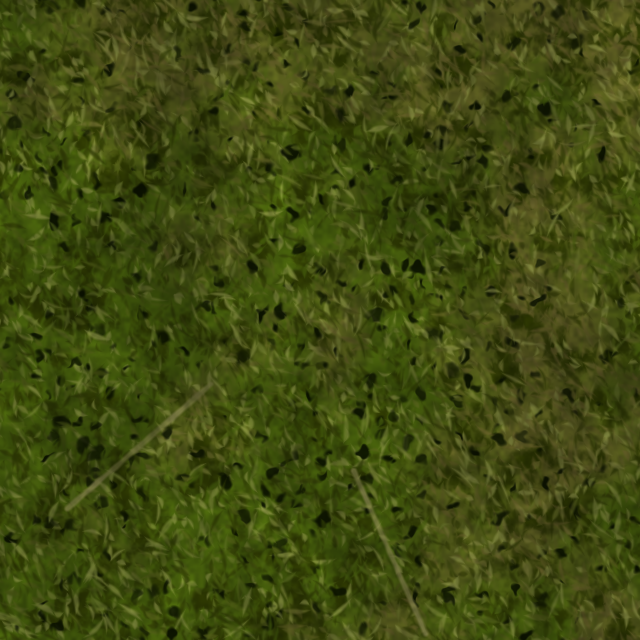
Give the GLSL for this texture, as a WebGL 2 fragment shader.

```glsl
#version 300 es
precision highp float;
// Short, mossy lawn with dry patches, dark gaps and two fallen straw stalks.

uniform vec2 u_resolution;
out vec4 fragColor;

// Colours
const vec3 LUSH  = vec3(0.235, 0.318, 0.040);
const vec3 DRY   = vec3(0.350, 0.325, 0.140);
const vec3 PALE  = vec3(0.475, 0.500, 0.245);
const vec3 SHADE = vec3(0.155, 0.190, 0.008);
const vec3 GAP   = vec3(0.040, 0.065, 0.000);
const vec3 STRAW = vec3(0.460, 0.455, 0.260);

// Sizes, in canvas heights
const float SOFTNESS    = 0.0027;
const float BLADE_CELL  = 0.036;
const float GAP_CELL    = 0.036;
const float STALK_WIDTH = 0.0040;

// Amounts
const int   LOWER_LAYERS  = 7;
const int   UPPER_LAYERS  = 2;
const float BLADE_LEAN    = 1.95;
const float LEAN_SPREAD   = 1.50;
const float BLADE_OPACITY = 0.74;
const float GAP_CHANCE    = 0.55;
const float BROAD_LIGHT   = 0.42;
const float TUFT_LIGHT    = 0.26;
const float FINE_MOTTLE   = 0.24;

// Stalk end points: start.xy, end.xy
const vec4 STALK_LEFT  = vec4(0.105, 0.205, 0.330, 0.400);
const vec4 STALK_RIGHT = vec4(0.553, 0.264, 0.665, 0.010);

vec4 hash4(vec2 p) {
    vec4 q = fract(p.xyxy * vec4(0.1031, 0.1030, 0.0973, 0.1099));
    q += dot(q, q.wzxy + 33.33);
    return fract((q.xxyz + q.yzzw) * q.zywx);
}

float noise(vec2 p) {
    vec2 i = floor(p), f = fract(p);
    f = f * f * (3.0 - 2.0 * f);
    vec2 e = vec2(0.0, 1.0);
    return mix(mix(hash4(i).x, hash4(i + e.yx).x, f.x),
               mix(hash4(i + e.xy).x, hash4(i + e.yy).x, f.x), f.y);
}

float fbm(vec2 p) {
    float sum = 0.0, gain = 0.5;
    for (int i = 0; i < 4; i++) {
        sum += gain * noise(p);
        p = p * 2.03 + 17.3;
        gain *= 0.5;
    }
    return sum / 0.9375;
}

mat2 rotation(float a) {
    return mat2(cos(a), -sin(a), sin(a), cos(a));
}

float coverage(float dist) {
    return 1.0 - smoothstep(-SOFTNESS, SOFTNESS, dist);
}

// 0 in fresh grass, 1 in withered patches
float dryness(vec2 p) {
    float trend = 0.22 * (p.x - 0.5) + 0.22 * (p.y - 0.5);
    return smoothstep(0.36, 0.80, fbm(p * 6.0 + 41.0) + trend);
}

// One layer of tapered, slightly curved blades
vec3 addBlades(vec3 color, vec2 p, float layer, float dry) {
    vec2 grid = p / BLADE_CELL + layer * vec2(0.37, 0.61);
    vec2 home = floor(grid);
    for (int y = -1; y <= 1; y++)
    for (int x = -1; x <= 1; x++) {
        vec2 cell = home + vec2(x, y);
        vec4 place = hash4(cell + 71.0 * layer + 200.0);
        vec4 look = hash4(cell + 53.0 * layer + 611.0);
        float lean = BLADE_LEAN + LEAN_SPREAD * (place.z + place.w - 1.0);
        vec2 q = rotation(lean) * (grid - cell - place.xy) * BLADE_CELL;
        float halfLength = BLADE_CELL * mix(0.20, 0.60, look.x * look.x);
        float along = q.x / halfLength;
        float bend = (look.y - 0.5) * 0.007 * along * along;
        float width = mix(0.0020, 0.0044, look.z);
        float mask = coverage(abs(q.y + bend) - width * (1.0 - along * along));

        float tone = look.w;
        vec3 blade = mix(LUSH, DRY, clamp(dry + 0.8 * (place.w - 0.45), 0.0, 1.0));
        blade = mix(blade, SHADE, 0.9 * smoothstep(0.42, 0.08, tone));
        blade = mix(blade, PALE, 0.9 * smoothstep(0.64, 1.0, tone));
        color = mix(color, blade, BLADE_OPACITY * mask);
    }
    return color;
}

// Ragged dark openings between the tufts
vec3 addGaps(vec3 color, vec2 p) {
    vec2 warp = vec2(noise(p * 95.0), noise(p * 95.0 + 37.0)) - 0.5;
    vec2 grid = (p + 0.012 * warp) / GAP_CELL;
    vec2 home = floor(grid);
    for (int y = -1; y <= 1; y++)
    for (int x = -1; x <= 1; x++) {
        vec2 cell = home + vec2(x, y);
        vec4 place = hash4(cell + 907.0);
        vec4 look = hash4(cell + 331.0);
        float chance = GAP_CHANCE * (0.3 + 1.4 * noise(cell * 0.31 + 5.0));
        vec2 q = rotation(look.x * 3.1416) * (grid - cell - place.xy) * GAP_CELL;
        q.y *= mix(1.1, 2.1, look.y);
        float radius = mix(0.005, 0.0125, look.z * look.z);
        float mask = 1.0 - smoothstep(-0.004, 0.005, length(q) - radius);
        color = mix(color, GAP, mask * step(place.z, chance) * mix(0.6, 1.0, look.w));
    }
    return color;
}

// Thin straight straw, uneven in brightness along its length
vec3 addStalk(vec3 color, vec2 p, vec4 ends) {
    vec2 axis = ends.zw - ends.xy, q = p - ends.xy;
    float t = clamp(dot(q, axis) / dot(axis, axis), 0.0, 1.0);
    float dist = length(q - axis * t) + 0.002 * (noise(p * 60.0) - 0.5);
    float strength = 0.55 + 0.4 * noise(p * 40.0 + 9.0);
    return mix(color, STRAW, strength * coverage(dist - STALK_WIDTH));
}

void main() {
    vec2 p = gl_FragCoord.xy / u_resolution.y;
    float dry = dryness(p);

    // Ground cover
    vec3 color = mix(LUSH, DRY, 0.75 * dry);
    color = mix(color, SHADE, smoothstep(0.42, 0.75, fbm(p * 32.0)));

    // Grass and gaps
    for (int i = 0; i < LOWER_LAYERS; i++) color = addBlades(color, p, float(i), dry);
    color = addGaps(color, p);
    for (int i = 0; i < UPPER_LAYERS; i++) color = addBlades(color, p, float(i + LOWER_LAYERS), 0.8 * dry);

    // Fallen stalks
    color = addStalk(color, p, STALK_LEFT);
    color = addStalk(color, p, STALK_RIGHT);

    // Broad, tuft-sized and fine changes of light
    color *= 1.0 + BROAD_LIGHT * (fbm(p * 7.0 + 3.0) - 0.5);
    color *= 1.0 + TUFT_LIGHT * (noise(p * 34.0 + 11.0) - 0.5);
    color *= 1.0 + FINE_MOTTLE * (noise(p * 130.0) - 0.5);
    fragColor = vec4(color, 1.0);
}
```
